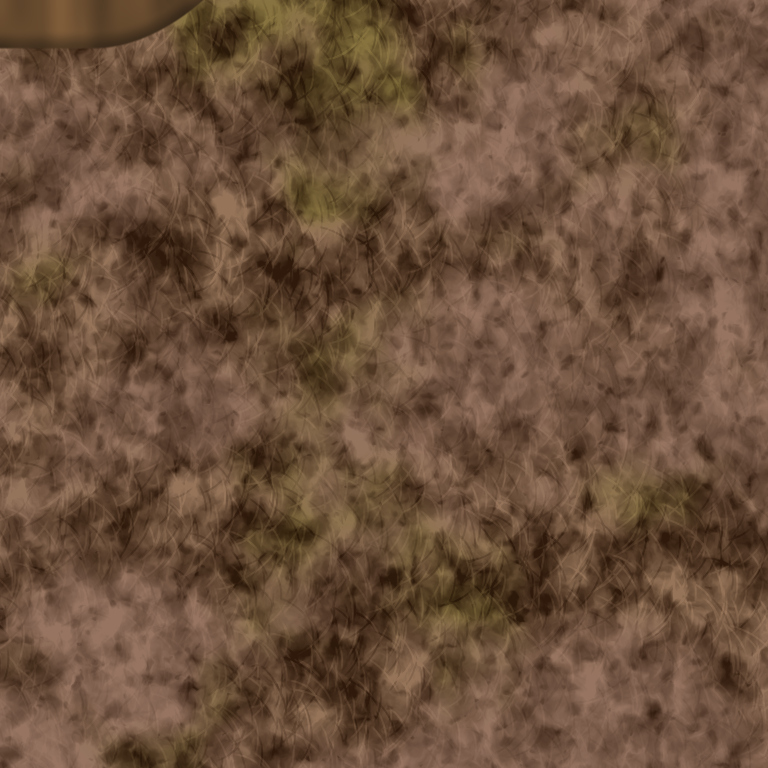
Give the GLSL for this texture, as a three.js fragment shader.

```glsl
// Dry pinkish soil with mottled grass clumps, fine straw and dark specks.
varying vec2 vUv;

const vec3 DARK_EARTH = vec3(0.23, 0.14, 0.085);
const vec3 PALE_SOIL = vec3(0.55, 0.42, 0.35);
const vec3 MOSS_TINT = vec3(0.90, 0.99, 0.70);
const vec3 STRAW_TINT = vec3(0.99, 1.00, 0.91);
const vec3 BLUR_BROWN = vec3(0.40, 0.29, 0.18);
const float SOIL_TONE = 0.83;
const float GRASS_TONE = 0.48;
const float PATCH_SCALE = 6.0;
const float MOTTLE_SCALE = 17.0;
const float GRAIN_SCALE = 48.0;
const float BLOT_SCALE = 19.0;
const float SPECK_SCALE = 46.0;
const float STRAW_SCALE = 20.0;
const float STRAW_WIDTH = 0.0016;
const int STRAW_LAYERS = 4;

float hash(vec2 p) {
  vec3 q = fract(vec3(p.xyx) * 0.1031);
  q += dot(q, q.yzx + 33.33);
  return fract((q.x + q.y) * q.z);
}

vec2 hash2(vec2 p) {
  return vec2(hash(p), hash(p + 71.7));
}

float valueNoise(vec2 p) {
  vec2 i = floor(p), f = fract(p);
  f = f * f * (3.0 - 2.0 * f);
  return mix(mix(hash(i), hash(i + vec2(1.0, 0.0)), f.x),
             mix(hash(i + vec2(0.0, 1.0)), hash(i + 1.0), f.x), f.y);
}

// Layered noise centred on zero.
float layered(vec2 p) {
  float sum = 0.0, amp = 0.533;
  for (int i = 0; i < 4; i++) {
    sum += amp * (valueNoise(p) - 0.5);
    p = mat2(1.6, 1.2, -1.2, 1.6) * p + 13.7;
    amp *= 0.5;
  }
  return sum;
}

// Cellular spots of random size, most of them small.
float spots(vec2 p) {
  vec2 cell = floor(p);
  float dark = 0.0;
  for (int y = -1; y <= 1; y++) for (int x = -1; x <= 1; x++) {
    vec2 id = cell + vec2(x, y);
    float size = hash(id + 5.3);
    float radius = 0.08 + 0.55 * size * size * size;
    float d = length(p - id - hash2(id));
    dark = max(dark, (1.0 - smoothstep(radius * 0.25, radius, d)) * smoothstep(0.25, 0.6, size));
  }
  return dark;
}

// Thin near-upright stalks: positive is pale straw, negative is shadow.
float straw(vec2 p) {
  float sum = 0.0;
  for (int k = 0; k < STRAW_LAYERS; k++) {
    vec2 q = p * STRAW_SCALE * (1.0 + 0.25 * float(k)) + 17.3 * float(k);
    float width = STRAW_WIDTH * STRAW_SCALE * (1.0 + 0.25 * float(k));
    vec2 cell = floor(q);
    for (int y = -1; y <= 1; y++) for (int x = -1; x <= 1; x++) {
      vec2 id = cell + vec2(x, y);
      float lean = (hash(id + 2.9) + hash(id + 8.1) - 1.0) * 1.3;
      vec2 dir = vec2(sin(lean), cos(lean));
      vec2 d = q - id - hash2(id + 31.0);
      float along = dot(d, dir);
      float across = dot(d, vec2(dir.y, -dir.x)) + 0.25 * along * along;
      float line = 1.0 - smoothstep(width * 0.3, width * 1.3, abs(across));
      line *= 1.0 - smoothstep(0.3, 0.75, abs(along));
      sum += line * (hash(id + 4.4) < 0.6 ? 1.0 : -1.0);
    }
  }
  return clamp(sum, -1.0, 1.0);
}

float clump(vec2 p, vec2 centre, vec2 radius) {
  vec2 d = (p - centre) / radius;
  return exp(-dot(d, d));
}

void main() {
  vec2 p = vUv;
  vec2 warped = p + 0.025 * vec2(layered(p * 40.0), layered(p * 40.0 + 50.0));

  // Broad grass cover, broken up by noise
  float cover = 0.95 * clump(p, vec2(0.27, 0.64), vec2(0.30, 0.19))
    + 0.80 * clump(p, vec2(0.45, 0.92), vec2(0.38, 0.11))
    + 0.90 * clump(p, vec2(0.86, 0.25), vec2(0.17, 0.11))
    + 0.90 * clump(p, vec2(0.62, 0.235), vec2(0.10, 0.045))
    + 0.90 * clump(p, vec2(0.45, 0.09), vec2(0.11, 0.09))
    + 0.45 * clump(p, vec2(0.28, 0.31), vec2(0.28, 0.09));
  cover = smoothstep(0.1, 0.95, cover + 0.1 + 1.6 * layered(p * PATCH_SCALE));

  // Light and dark detail
  float tone = mix(SOIL_TONE, GRASS_TONE, cover);
  tone += layered(warped * MOTTLE_SCALE + 9.0) * mix(0.85, 1.45, cover);
  tone += layered(warped * GRAIN_SCALE * vec2(1.15, 0.85)) * mix(0.9, 1.4, cover);
  tone -= 0.30 * spots(warped * BLOT_SCALE) + 0.22 * spots(warped * SPECK_SCALE + 40.0);
  tone += straw(p) * mix(0.07, 0.22, cover);
  vec3 color = mix(DARK_EARTH, PALE_SOIL, clamp(tone, -0.15, 1.12));

  // Straw and moss hues
  float moss = cover * smoothstep(0.0, 0.2, layered(p * 5.0 + 27.0));
  color *= mix(vec3(1.0), STRAW_TINT, cover) * mix(vec3(1.0), MOSS_TINT, moss);

  // Blurred brown corner with a shaded rim
  float bend = max(p.x - 0.12, 0.0);
  float rim = p.y - 0.937 - 3.0 * bend * bend;
  vec3 blurred = BLUR_BROWN * (0.75 + 0.5 * valueNoise(p * vec2(38.0, 9.0)));
  blurred *= mix(0.65, 1.0, smoothstep(0.0, 0.025, rim));
  gl_FragColor = vec4(mix(color, blurred, smoothstep(-0.002, 0.002, rim)), 1.0);
}
```
